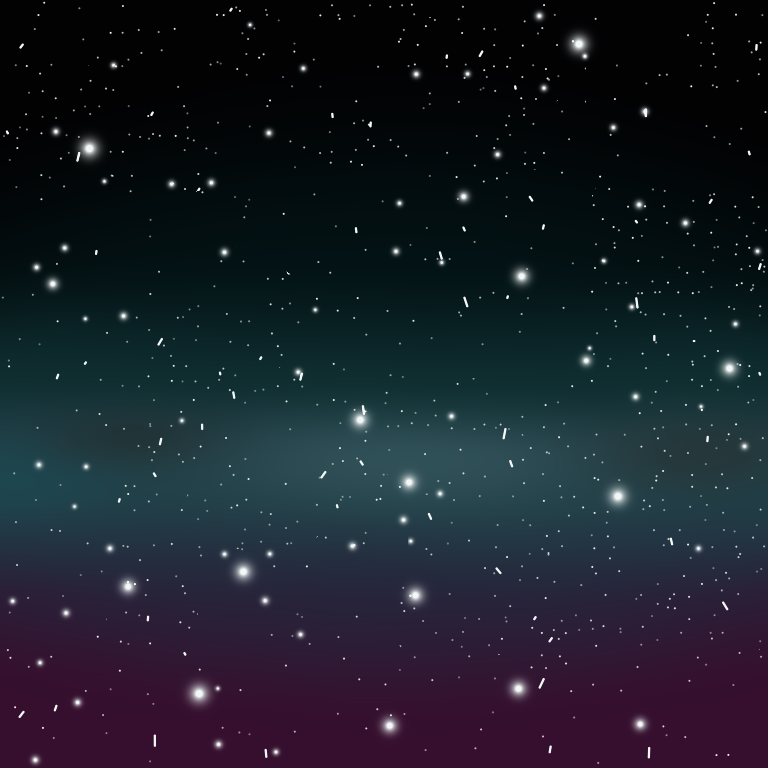
A three.js fragment shader for this background:

```glsl
// Starry night sky: black above, a misty teal band, plum below, with clustered stars and streaks.
varying vec2 vUv;

float hash(vec2 p) {
  return fract(sin(dot(p, vec2(127.1, 311.7))) * 43758.5453);
}

vec2 hash2(vec2 p) {
  return vec2(hash(p), hash(p + 37.7));
}

float noise(vec2 p) {
  vec2 i = floor(p);
  vec2 f = fract(p);
  f = f * f * (3.0 - 2.0 * f);
  return mix(mix(hash(i), hash(i + vec2(1.0, 0.0)), f.x),
             mix(hash(i + vec2(0.0, 1.0)), hash(i + vec2(1.0, 1.0)), f.x), f.y);
}

float fbm(vec2 p) {
  float sum = 0.0;
  float gain = 0.5;
  for (int i = 0; i < 4; i++) {
    sum += gain * noise(p);
    p = p * 2.03 + 11.3;
    gain *= 0.5;
  }
  return sum;
}

// Soft elliptical patch of light or haze
float patchAt(vec2 p, vec2 center, vec2 size) {
  vec2 d = (p - center) / size;
  return exp(-dot(d, d));
}

vec3 skyColor(vec2 p) {
  float side = pow(abs(p.x - 0.5) * 2.0, 2.0);
  float y = p.y + 0.03 * (fbm(p * vec2(3.0, 5.0)) - 0.47);

  vec3 sky = mix(vec3(0.21, 0.06, 0.18), vec3(0.15, 0.145, 0.23),
                 smoothstep(0.04, 0.25, y - 0.05 * side));
  sky = mix(sky, vec3(0.125, 0.24, 0.275), smoothstep(0.21, 0.36, y));
  sky = mix(sky, vec3(0.06, 0.18, 0.19), smoothstep(0.41, 0.51, y));
  sky = mix(sky, vec3(0.012, 0.075, 0.085), smoothstep(0.48, 0.67, y));
  sky = mix(sky, vec3(0.006, 0.007, 0.012), smoothstep(0.62, 0.94, y + 0.10 * side));

  // Mist in the middle, teal at the left edge, dusty haze on both sides
  sky += vec3(0.065, 0.075, 0.07) * patchAt(p, vec2(0.54, 0.40), vec2(0.27, 0.065));
  sky += vec3(-0.01, 0.035, 0.035) * patchAt(p, vec2(0.02, 0.38), vec2(0.13, 0.06));
  sky = mix(sky, vec3(0.13, 0.185, 0.19), 0.7 * patchAt(p, vec2(0.17, 0.43), vec2(0.12, 0.04)));
  sky = mix(sky, vec3(0.15, 0.20, 0.20), 0.7 * patchAt(p, vec2(0.91, 0.41), vec2(0.13, 0.05)));
  return sky;
}

// One round star per occupied cell, with a bright core and a soft halo
float glowingStars(vec2 p, float cells, float chance, float radius) {
  vec2 cell = floor(p * cells);
  vec2 center = (cell + mix(vec2(0.16), vec2(0.84), hash2(cell + cells))) / cells;
  float r = radius * mix(0.6, 1.1, hash(cell + cells * 2.3));
  float d = length(p - center) / r;
  float light = 0.75 * exp(-d * d) + 0.5 * exp(-5.0 * d * d);
  return step(hash(cell + cells * 3.7), chance) * light;
}

// Fine dots, crowded where the cluster density is high
float starDust(vec2 p, float cells, float density) {
  vec2 cell = floor(p * cells);
  vec2 center = (cell + mix(vec2(0.15), vec2(0.85), hash2(cell + cells))) / cells;
  float dot1 = 1.0 - smoothstep(0.0004, 0.0021, length(p - center));
  float bright = mix(0.4, 1.0, hash(cell + cells * 1.9));
  return step(hash(cell + cells * 2.7), density) * dot1 * bright;
}

// Short dashes, mostly near upright
float streaks(vec2 p, float cells, float chance) {
  vec2 cell = floor(p * cells);
  vec2 center = (cell + mix(vec2(0.2), vec2(0.8), hash2(cell + 5.1))) / cells;
  float angle = 1.4 * (hash(cell + 9.2) - 0.5);
  float reach = mix(0.001, 0.0065, pow(hash(cell + 14.6), 2.0));
  vec2 axis = vec2(sin(angle), cos(angle));
  vec2 d = p - center;
  float dist = length(d - axis * clamp(dot(d, axis), -reach, reach));
  return step(hash(cell + 21.3), chance) * (1.0 - smoothstep(0.0007, 0.0023, dist));
}

void main() {
  vec3 color = skyColor(vUv);

  // Clusters thicken toward the left and right sides
  float side = abs(vUv.x - 0.5) * 2.0;
  float cluster = smoothstep(0.45, 0.9, noise(vUv * 8.0 + 3.4) + 0.2 * side);

  float light = glowingStars(vUv, 7.0, 0.28, 0.0115);
  light += glowingStars(vUv, 16.0, 0.16 + 0.16 * side, 0.005);
  light += streaks(vUv, 22.0, 0.07 + 0.12 * cluster);
  light += starDust(vUv, 33.0, 0.28);
  light += starDust(vUv, 64.0, 0.015 + 0.28 * cluster);

  color = mix(color, vec3(0.95, 0.97, 0.97), clamp(light, 0.0, 1.0));
  gl_FragColor = vec4(color, 1.0);
}
```
